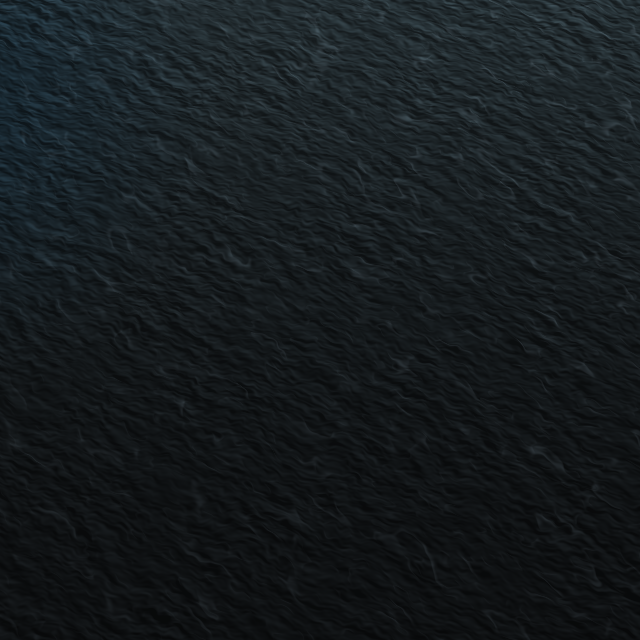
A Shadertoy shader for this texture:

```glsl
// Dark open water at dusk: slanted wind ripples, thin crests and a cool upper-left sheen.

const vec3 DEEP_WATER = vec3(0.053, 0.062, 0.068);
const vec3 FAR_WATER = vec3(0.138, 0.178, 0.195);
const vec3 BLUE_SHEEN = vec3(0.075, 0.145, 0.190);
const vec3 CREST_LIGHT = vec3(0.100, 0.114, 0.125);

vec2 hashGradient(vec2 cell) {
    vec3 h = fract(cell.xyx * vec3(0.1031, 0.1030, 0.0973));
    h += dot(h, h.yzx + 33.33);
    float angle = 6.28318 * fract((h.x + h.y) * h.z);
    return vec2(cos(angle), sin(angle));
}

// Gradient noise, roughly -0.7 to 0.7
float gradientNoise(vec2 p) {
    vec2 cell = floor(p);
    vec2 f = p - cell;
    vec2 u = f * f * f * (f * (f * 6.0 - 15.0) + 10.0);
    vec2 e = vec2(1.0, 0.0);
    float a = dot(hashGradient(cell), f);
    float b = dot(hashGradient(cell + e.xy), f - e.xy);
    float c = dot(hashGradient(cell + e.yx), f - e.yx);
    float d = dot(hashGradient(cell + e.xx), f - e.xx);
    return mix(mix(a, b, u.x), mix(c, d, u.x), u.y);
}

// Noise stretched along a direction; frequency is (along, across)
float streakNoise(vec2 p, float angle, vec2 frequency) {
    vec2 along = vec2(cos(angle), sin(angle));
    vec2 across = vec2(-along.y, along.x);
    return gradientNoise(vec2(dot(p, along), dot(p, across)) * frequency);
}

// Mild perspective: waves shrink toward the top
vec2 waterPlane(vec2 uv) {
    float depth = 1.0 + 0.28 * uv.y;
    return vec2((uv.x - 0.5) * depth, uv.y + 0.30 * uv.y * uv.y) + 7.0;
}

vec2 bendWaves(vec2 p, float frequency, float amount) {
    return p + amount * vec2(gradientNoise(p * frequency),
                             gradientNoise(p * frequency + 31.7));
}

float waveHeight(vec2 p) {
    float swell = streakNoise(p, -0.72, vec2(15.0, 36.0));
    float chop = streakNoise(p, -0.50, vec2(32.0, 74.0));
    float ripple = streakNoise(p, -0.36, vec2(54.0, 130.0));
    float shiver = streakNoise(p, -0.30, vec2(80.0, 195.0));
    return 0.85 * swell + 0.50 * chop + 0.30 * ripple + 0.16 * shiver;
}

// A sharp lower edge and a soft back, broken into short pieces
float crestLine(vec2 p, float angle, vec2 frequency) {
    float n = streakNoise(p, angle, frequency);
    float line = smoothstep(-0.08, 0.01, n) * smoothstep(0.17, 0.01, n);
    float pieces = streakNoise(p + 13.0, angle, frequency * vec2(1.0, 0.7));
    return line * smoothstep(0.02, 0.36, pieces);
}

vec3 waterColor(vec2 uv) {
    vec3 color = mix(DEEP_WATER, FAR_WATER, pow(uv.y, 1.85));
    float sheen = smoothstep(0.48, 0.0, length((uv - vec2(-0.06, 0.86)) * vec2(1.1, 1.0)));
    return mix(color, BLUE_SHEEN, 0.70 * sheen);
}

void mainImage(out vec4 fragColor, in vec2 fragCoord) {
    vec2 uv = fragCoord / iResolution.xy;
    vec2 p = bendWaves(waterPlane(uv), 10.0, 0.014);
    p = bendWaves(p, 52.0, 0.0055);

    // Slope shading across the wave fronts
    vec2 lightStep = 0.0018 * vec2(0.56, 0.83);
    float slope = waveHeight(p - lightStep) - waveHeight(p + lightStep);
    float patches = 0.9 + 0.5 * gradientNoise(p * 6.0);
    float shade = clamp(slope * 1.75 * patches, -0.40, 0.62);

    // Long crests and finer broken ones
    float crests = crestLine(p, -0.74, vec2(13.0, 36.0))
                 + 0.50 * crestLine(p + 3.3, -0.55, vec2(26.0, 62.0));

    vec3 color = waterColor(uv) * (1.0 + shade);
    color += CREST_LIGHT * crests * mix(0.50, 0.80, uv.y) * mix(0.65, 1.0, uv.x);
    fragColor = vec4(color, 1.0);
}
```
